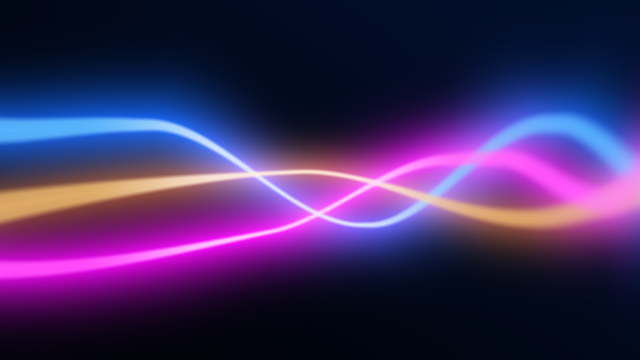
This background is drawn by a Shadertoy shader. Its source:

```glsl
// Three glowing ribbons of light, blue, amber and magenta, weaving across a dark navy field.

const float WIDE = 16.0 / 9.0;           // canvas width in canvas heights
const float THIN = 0.0055;               // half width of a ribbon at its focus
const float FOCUS_LEFT = 0.75;           // ribbons are sharp between these x
const float FOCUS_RIGHT = 0.98;
const float GLOW_FALLOFF = 1.6;
const float HALO_REACH = 0.018;

const vec3 NAVY_LOW   = vec3(0.000, 0.010, 0.035);
const vec3 NAVY_HIGH  = vec3(0.005, 0.055, 0.170);

const vec3 BLUE_CORE  = vec3(0.36, 0.70, 0.97);
const vec3 BLUE_HOT   = vec3(0.86, 0.92, 1.00);
const vec3 BLUE_GLOW  = vec3(0.07, 0.36, 0.90);
const vec3 BLUE_MID   = vec3(0.23, 0.32, 0.86);
const vec3 AMBER_CORE = vec3(0.86, 0.67, 0.38);
const vec3 AMBER_HOT  = vec3(1.00, 0.92, 0.83);
const vec3 AMBER_GLOW = vec3(0.58, 0.30, 0.06);
const vec3 PINK_CORE  = vec3(1.00, 0.33, 0.96);
const vec3 PINK_HOT   = vec3(1.00, 0.84, 1.00);
const vec3 PINK_GLOW  = vec3(0.86, 0.01, 0.87);

// Centre lines: each smoothstep is one rise or fall
float blueLine(float x) {
    return 0.637 + 0.016 * smoothstep(0.0, 0.35, x)
         - 0.278 * smoothstep(0.417, 1.005, x)
         + 0.280 * smoothstep(1.028, 1.516, x)
         - 0.273 * smoothstep(1.556, 1.968, x);
}

float amberLine(float x) {
    return 0.523 - 0.0995 * pow(max(1.0 - x / 0.856, 0.0), 1.5)
         - 0.130 * smoothstep(0.845, 1.470, x)
         + 0.104 * smoothstep(1.481, 1.921, x);
}

float pinkLine(float x) {
    return 0.250 + 0.185 * smoothstep(0.0, 1.366, x)
         + 0.125 * smoothstep(0.752, 1.227, x)
         - 0.118 * smoothstep(1.389, 1.678, x)
         + 0.116 * smoothstep(1.671, 1.875, x);
}

vec3 screenBlend(vec3 base, vec3 light) {
    return 1.0 - (1.0 - base) * (1.0 - clamp(light, 0.0, 1.0));
}

// Distance to a centre line, from its height and slope at this x
float lineDistance(float y, float here, float ahead, float stepX) {
    float slope = (ahead - here) / stepX;
    return abs(y - here) / sqrt(1.0 + slope * slope);
}

// Wide glow plus a tight halo
vec3 addGlow(vec3 base, vec3 tint, float d, float reach) {
    float glow = 0.93 * exp(-pow(d / reach, GLOW_FALLOFF));
    float halo = 0.35 * exp(-d / HALO_REACH);
    return screenBlend(base, tint * (glow + halo));
}

// Soft bright body, widening and fading away from the focus
vec3 addCore(vec3 base, vec3 core, vec3 hot, float d, float x, vec2 spread) {
    float left = clamp(1.0 - x / FOCUS_LEFT, 0.0, 1.0);
    float right = clamp((x - FOCUS_RIGHT) / (WIDE - FOCUS_RIGHT), 0.0, 1.0);
    float halfWidth = THIN + spread.x * pow(left, 1.3) + spread.y * pow(right, 1.2);
    float blur = 0.004 + halfWidth * (0.25 + 0.40 * right);
    float body = 1.0 - smoothstep(halfWidth - blur, halfWidth + blur, d);
    float heat = smoothstep(0.20, 0.64, x) * (1.0 - smoothstep(0.98, 1.34, x));
    float strength = 0.92 - 0.27 * right - 0.10 * left;
    vec3 tint = mix(core, hot, heat);
    vec3 covered = mix(base, tint, body * strength);
    return mix(covered, screenBlend(base, tint * body * strength), 0.35);
}

void mainImage(out vec4 fragColor, in vec2 fragCoord) {
    vec2 p = fragCoord / iResolution.xy * vec2(WIDE, 1.0);
    float e = 0.004;
    float blueD  = lineDistance(p.y, blueLine(p.x), blueLine(p.x + e), e);
    float amberD = lineDistance(p.y, amberLine(p.x), amberLine(p.x + e), e);
    float pinkD  = lineDistance(p.y, pinkLine(p.x), pinkLine(p.x + e), e);

    // Backdrop, lighter towards the upper right
    float lift = smoothstep(0.1, 1.0, 0.55 * p.x / WIDE + 0.45 * p.y);
    vec3 color = mix(NAVY_LOW, NAVY_HIGH, lift);

    // Glows
    float middle = smoothstep(0.45, 0.85, p.x) * (1.0 - smoothstep(1.1, 1.45, p.x));
    color = addGlow(color, mix(BLUE_GLOW, BLUE_MID, middle), blueD, 0.112 - 0.022 * middle);
    color = addGlow(color, AMBER_GLOW, amberD, 0.088 - 0.020 * middle);
    color = addGlow(color, PINK_GLOW, pinkD, 0.104 - 0.012 * middle);

    // Bodies
    color = addCore(color, BLUE_CORE, BLUE_HOT, blueD, p.x, vec2(0.028, 0.030));
    color = addCore(color, AMBER_CORE, AMBER_HOT, amberD, p.x, vec2(0.036, 0.032));
    color = addCore(color, PINK_CORE, PINK_HOT, pinkD, p.x, vec2(0.018, 0.034));

    fragColor = vec4(color, 1.0);
}
```
